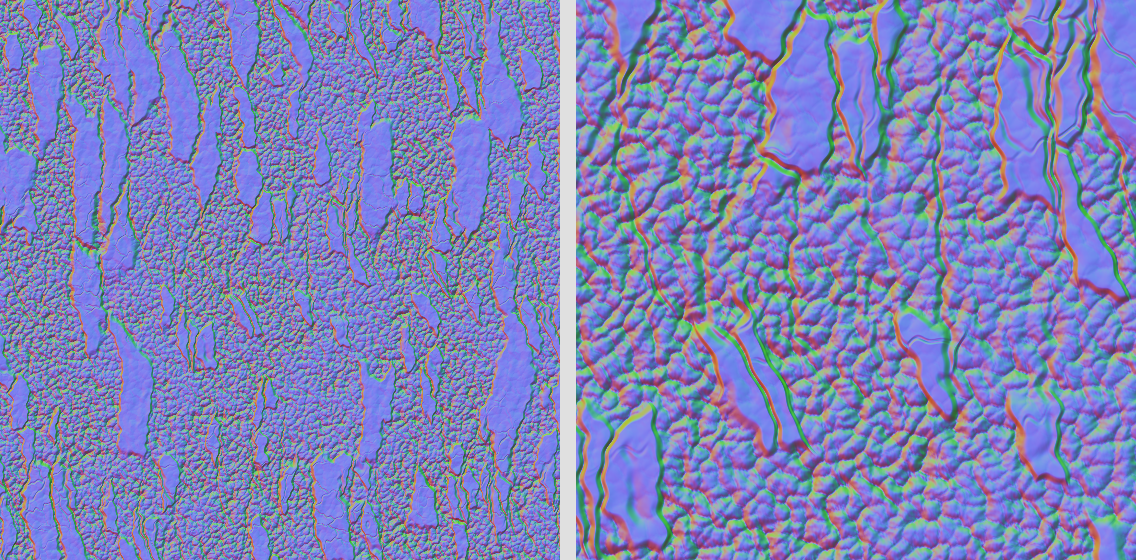
Left, the full canvas; right, a detail of the centre.
A WebGL 2 fragment shader for this texture map:

```glsl
#version 300 es
precision highp float;

uniform vec2 u_resolution;
out vec4 fragColor;

vec3 hash3(vec2 p) {
    vec3 q = fract(p.xyx * vec3(0.1031, 0.1030, 0.0973));
    q += dot(q, q.yxz + 33.33);
    return fract((q.xxy + q.yzz) * q.zyx);
}

// Nearest distance, second nearest distance, random id of the nearest cell
vec3 cellular(vec2 p) {
    vec2 cell = floor(p);
    vec3 result = vec3(8.0, 8.0, 0.0);
    for (int y = -1; y <= 1; y++) {
        for (int x = -1; x <= 1; x++) {
            vec2 corner = cell + vec2(x, y);
            vec3 rnd = hash3(corner + 71.0);
            float d = length(corner + rnd.xy - p);
            if (d < result.x) {
                result = vec3(d, result.x, rnd.z);
            } else {
                result.y = min(result.y, d);
            }
        }
    }
    return result;
}

// Layered, rotated sines that feed back into each other
vec2 ripple(vec2 p) {
    vec2 sum = vec2(0.0);
    float amplitude = 1.0;
    for (int i = 0; i < 6; i++) {
        sum += amplitude * sin(p.yx * vec2(1.0, 1.3) + sum * 1.3 + float(i) * 2.1);
        p = mat2(0.8, 0.6, -0.6, 0.8) * p * 1.9;
        amplitude *= 0.65;
    }
    return sum;
}

// Raised interior of a chosen share of the cells
float plateMask(vec3 cell, float share) {
    return step(cell.z, share) * smoothstep(0.03, 0.15, cell.y - cell.x);
}

// Wormy bark between the plates, its grains bent into each other
float grainHeight(vec2 p, float strength) {
    vec2 worm = p + 0.0022 * ripple(p * 85.0);
    float fine = cellular(worm * vec2(118.0, 112.0)).x;
    float coarse = cellular(worm * vec2(58.0, 44.0) + 9.0).x;
    return -strength * (0.0125 * fine * fine + 0.005 * coarse);
}

// Plate tops with hairline cracks and upright streaks
float plateHeight(vec2 p, float patchiness) {
    vec3 chip = cellular(p * vec2(23.0, 27.0) + 40.0);
    float crack = 1.0 - smoothstep(0.0, 0.08, chip.y - chip.x);
    float streak = sin(p.x * 270.0 + 3.0 * sin(p.y * 31.0));
    return 0.003 * chip.x + 0.0004 * streak - 0.002 * crack * patchiness;
}

float barkHeight(vec2 p) {
    vec2 bend = ripple(p * 14.0);
    vec2 w = p + bend * vec2(0.009, 0.014);
    w.x += 0.05 * p.y;

    vec3 large = cellular(w * vec2(19.0, 5.2));
    vec3 small = cellular(w * vec2(37.0, 12.0) + 17.0);
    float mask = max(plateMask(large, 0.25), plateMask(small, 0.19));

    // Fissures follow part of the large cell borders
    float patchiness = smoothstep(-0.4, 1.0, bend.x);
    float fissure = 1.0 - smoothstep(0.0, 0.1, large.y - large.x);

    float rough = grainHeight(p, 0.85 + 0.25 * sin(bend.y * 2.0));
    float top = 0.003 + plateHeight(w, patchiness) + 0.1 * rough;
    return mix(rough, top, mask) - 0.006 * fissure * patchiness + 0.05 * p.y;
}

// Surface direction from central differences, with x pointing left
vec3 surfaceNormal(vec2 p, float reach) {
    vec2 e = vec2(reach, 0.0);
    float dx = barkHeight(p + e.xy) - barkHeight(p - e.xy);
    float dy = barkHeight(p + e.yx) - barkHeight(p - e.yx);
    return normalize(vec3(dx, -dy, 2.0 * reach));
}

void main() {
    vec2 p = gl_FragCoord.xy / u_resolution;
    vec3 n = surfaceNormal(p, 0.0012);

    // Encode the direction as colour
    vec3 color = vec3(0.49 + 0.32 * n.x, 0.52 + 0.33 * n.y, 0.04 + 0.9 * n.z);
    fragColor = vec4(color, 1.0);
}
```
